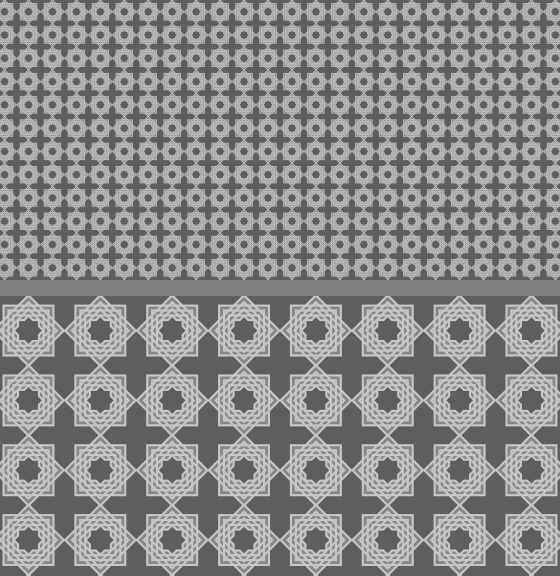
Top: the whole. Bottom: its middle third, enlarged.
Reproduce this pattern procedurally as a WebGL 2 fragment shader.

```glsl
#version 300 es
precision highp float;
// Grid of eight-pointed stars, each woven from concentric square and diamond outlines.

uniform vec2 u_resolution;
out vec4 fragColor;

// Grid: repeats per canvas height, cell proportions, and position of one star
const float ROWS = 12.03;
const vec2 CELL = vec2(1.029, 1.0);
const vec2 FIRST_STAR = vec2(1.225, 0.525);

// Star sizes, in cell heights
const float STAR_SIZE = 0.372;
const float HOLE_SIZE = 0.150;
const float LINE_PITCH = 0.070;
const float LINE_HALF_WIDTH = 0.015;
const int OUTLINES = 3;
const int SAMPLES = 3;

const vec3 GROUND = vec3(0.37);
const vec3 BAND = vec3(0.53);
const vec3 LINE = vec3(0.78);

// Coverage of the region where the distance is negative
float cover(float dist, float blur) {
    return clamp(0.5 - dist / blur, 0.0, 1.0);
}

float squareRadius(vec2 p) {
    return max(abs(p.x), abs(p.y));
}

float diamondRadius(vec2 p) {
    return (abs(p.x) + abs(p.y)) * 0.70711;
}

// x: filled band, y: outlines
vec2 star(vec2 p, float blur) {
    float sq = squareRadius(p);
    float di = diamondRadius(p);
    float body = min(sq, di);
    float band = cover(body - STAR_SIZE, blur) * cover(HOLE_SIZE - body, blur);

    float lines = cover(abs(body - HOLE_SIZE) - LINE_HALF_WIDTH, blur);
    for (int i = 0; i < OUTLINES; i++) {
        float size = STAR_SIZE - LINE_HALF_WIDTH - float(i) * LINE_PITCH;
        float nearest = min(abs(sq - size), abs(di - size));
        lines = max(lines, cover(nearest - LINE_HALF_WIDTH, blur));
    }
    return vec2(band, lines);
}

// Mirrored cell, with the neighbours whose tips reach into it
vec3 pattern(vec2 p, float blur) {
    vec2 q = abs((fract((p - FIRST_STAR) / CELL + 0.5) - 0.5) * CELL);
    vec2 ink = star(q, blur);
    ink = max(ink, star(q - vec2(CELL.x, 0.0), blur));
    ink = max(ink, star(q - vec2(0.0, CELL.y), blur));
    return mix(mix(GROUND, BAND, ink.x), LINE, ink.y);
}

void main() {
    float pixel = ROWS / u_resolution.y;
    float stepSize = 1.0 / float(SAMPLES);
    vec3 color = vec3(0.0);

    // Average a small grid of samples to keep the fine lines smooth
    for (int y = 0; y < SAMPLES; y++) {
        for (int x = 0; x < SAMPLES; x++) {
            vec2 shift = (vec2(x, y) + 0.5) * stepSize - 0.5;
            color += pattern((gl_FragCoord.xy + shift) * pixel, pixel * stepSize);
        }
    }
    fragColor = vec4(color * stepSize * stepSize, 1.0);
}
```
